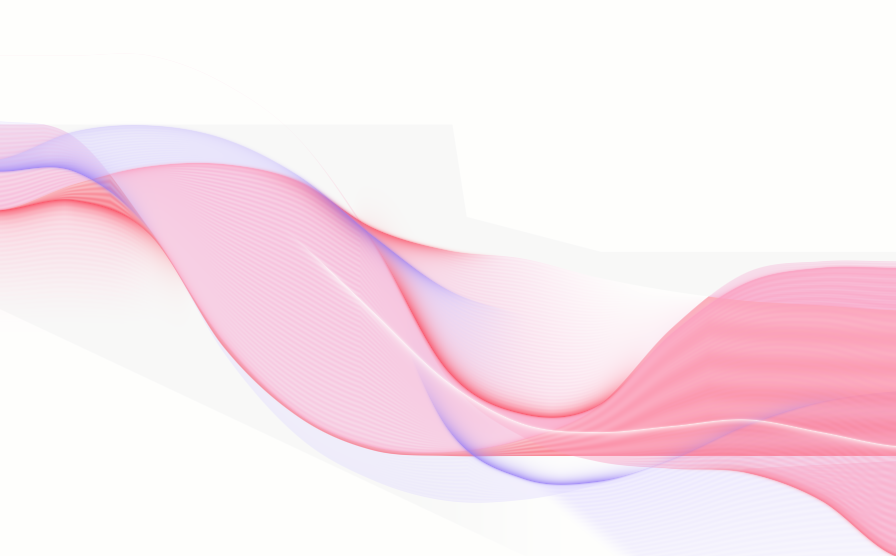
Write a Shadertoy shader that draws this background.

```glsl
// Smooth curve through 13 evenly spaced heights
float curve(float x, float k[13]) {
    float s = clamp(x, 0.0, 0.9999) * 12.0;
    int i = int(s);
    float f = fract(s);
    float a = k[max(i - 1, 0)], b = k[i], c = k[i + 1], d = k[min(i + 2, 12)];
    return b + 0.5 * f * (c - a + f * (2.0 * a - 5.0 * b + 4.0 * c - d + f * (3.0 * (b - c) + d - a)));
}

float inside(float d) {
    float w = max(fwidth(d), 0.0005);
    return smoothstep(-0.6 * w, 0.6 * w, d);
}

// Translucent band with fine threads running along it
vec3 ribbon(vec3 base, float y, float top, float bottom, vec3 tint, float topAlpha, float bottomAlpha, float threads) {
    float t = (y - bottom) / max(top - bottom, 0.004);
    float density = threads * fwidth(t);
    float thread = cos(6.2832 * threads * t) * (1.0 - smoothstep(0.3, 0.6, density));
    float alpha = mix(bottomAlpha, topAlpha, clamp(t, 0.0, 1.0)) * (1.0 + 0.16 * thread);
    alpha *= inside(y - bottom) * inside(top - y);
    return mix(base, tint, clamp(alpha, 0.0, 1.0));
}

// Bright edge: sharp on one side, softly glowing on the other
vec3 rimLight(vec3 base, float d, float width, vec3 tint, float alpha) {
    float slope = max(fwidth(d) * iResolution.y, 1.0);
    d /= slope;
    float glow = exp(-abs(d) / width) * (d < 0.0 ? 1.0 : exp(-d / 0.002));
    return mix(base, tint, alpha * glow);
}

float span(float x, float a, float b, float soft) {
    return smoothstep(a - soft, a + soft, x) * (1.0 - smoothstep(b - soft, b + soft, x));
}

void mainImage(out vec4 fragColor, in vec2 fragCoord) {
    vec2 p = fragCoord / iResolution.xy;
    float x = p.x, y = p.y;

    // Ribbon outlines
    float crest = curve(x, float[13](.621, .669, .700, .704, .673, .589, .549, .535, .501, .476, .459, .451, .442));
    float belly = curve(x, float[13](.782, .753, .589, .386, .256, .197, .187, .210, .268, .410, .510, .530, .530));
    float rim = curve(x, float[13](.90, .90, .90, .85, .750, .566, .333, .256, .270, .400, .491, .518, .518));
    float hem = curve(x, float[13](.90, .90, .90, .85, .750, .560, .318, .214, .170, .157, .150, .100, .0));
    float redEdge = curve(x, float[13](.621, .639, .579, .375, .250, .190, .18, .18, .18, .18, .18, .18, .18));
    float violetArc = curve(x, float[13](.713, .763, .774, .750, .683, .574, .478, .434, .40, .38, .36, .34, .32));
    float violetHem = curve(x, float[13](.692, .692, .587, .365, .214, .136, .099, .101, .128, .174, .230, .275, .290));
    float violetDeep = curve(x, float[13](.95, .95, .95, .85, .690, .507, .229, .140, .134, .174, .235, .277, .296));
    float streak = curve(x, float[13](.90, .88, .80, .685, .566, .438, .312, .237, .222, .233, .245, .222, .197));

    vec3 white = vec3(0.995, 0.995, 0.99);
    vec3 rose = vec3(0.965, 0.70, 0.84);
    vec3 pink = vec3(0.985, 0.62, 0.75);
    vec3 red = vec3(0.98, 0.30, 0.38);
    vec3 lilac = vec3(0.86, 0.83, 1.0);
    vec3 violet = vec3(0.58, 0.48, 0.96);

    // Faint grey panel
    float shoulder = inside(0.505 + (0.776 - y) * 0.096 - x);
    float slope = inside(max(0.547, 0.610 - (x - 0.521) * 0.42) - y);
    float panel = max(shoulder, slope) * inside(0.776 - y) * inside(y - 0.444 + 0.758 * x);
    vec3 col = mix(white, vec3(0.973, 0.974, 0.970), panel);
    col = mix(col, white, inside(crest - y) * smoothstep(0.45, 0.65, x));

    // Violet veil along the bottom
    col = ribbon(col, y, min(belly, violetDeep), violetHem, lilac, 0.30, 0.34, 14.0);
    float veil = smoothstep(0.0, 0.05, y - 0.80 + 1.32 * x - 0.10) * smoothstep(0.50, 0.56, x);
    col = ribbon(col, y, violetDeep, -0.12, lilac, 0.48 * veil, 0.12 * veil, 36.0);

    // Fan below the left red edge
    float fanLeft = (1.0 - smoothstep(0.12, 0.21, x)) * smoothstep(0.39, 0.60, y);
    col = ribbon(col, y, redEdge, 0.38, mix(pink, white, 0.3), 0.45 * fanLeft, 0.25 * fanLeft, 30.0);

    // Left twist
    float clipped = min(belly, 0.776);
    col = ribbon(col, y, clipped, max(redEdge, min(crest, belly)), rose, 0.38, 0.72, 18.0);
    col = ribbon(col, y, min(crest, belly), redEdge, red, 0.38, 0.62, 5.0);
    col = ribbon(col, y, violetArc, max(crest, violetHem), lilac, 0.45, 0.55, 16.0);

    // Pale fan right of the centre
    float fade = 1.0 - smoothstep(0.46, 0.74, x);
    col = ribbon(col, y, crest, rim, rose, 0.40 * fade, 0.24 + 0.26 * fade, 44.0);
    float shade = span(x, 0.40, 0.54, 0.06);
    col = ribbon(col, y, min(crest, violetArc), rim, lilac, 0.55 * shade, 0.10 * shade, 20.0);

    // Main body and right wave
    col = ribbon(col, y, min(crest, rim), belly, rose, 0.72, 0.55, 44.0);
    col = ribbon(col, y, min(rim, belly), violetDeep, lilac, 0.05, 0.35 * span(x, 0.42, 0.53, 0.03), 12.0);
    float wave = smoothstep(0.48, 0.68, x);
    col = ribbon(col, y, rim, hem, pink, 0.30 + 0.28 * wave, 0.22 + 0.22 * wave, 38.0);
    float foot = smoothstep(0.825, 0.835, x);
    col = ribbon(col, y, 0.157 + 0.08 * (x - 0.83), hem, pink, 0.30 * foot, 0.5 * foot, 12.0);

    // Lit edges
    col = rimLight(col, y - crest, 0.012, red, 0.75 * span(x, 0.33, 0.50, 0.07));
    col = rimLight(col, y - crest, 0.005, pink, 0.75 * span(x, 0.12, 0.36, 0.03));
    col = rimLight(col, rim - y, 0.010, red, 0.85 * span(x, 0.43, 0.69, 0.04));
    col = rimLight(col, y - rim, 0.008, pink, 0.65 * smoothstep(0.66, 0.76, x));
    col = rimLight(col, belly - y, 0.004, pink, 0.55 * span(x, 0.17, 0.66, 0.03));
    col = rimLight(col, y - redEdge, 0.012, red, 0.85 * (1.0 - smoothstep(0.12, 0.22, x)));
    col = rimLight(col, hem - y, 0.006, red, 0.50 * smoothstep(0.72, 0.86, x));
    col = rimLight(col, y - violetArc, 0.008, violet, 0.15 + 0.55 * span(x, 0.35, 0.48, 0.05) - 0.15 * smoothstep(0.46, 0.58, x));
    col = rimLight(col, violetHem - y, 0.010, violet, 0.75 * (1.0 - smoothstep(0.10, 0.19, x)));
    col = rimLight(col, violetDeep - y, 0.009, violet, 0.80 * span(x, 0.49, 0.70, 0.04));
    col = rimLight(col, violetDeep - y, 0.009, violet, 0.25 * span(x, 0.72, 0.92, 0.05));

    // White thread through the body
    col = rimLight(col, y - streak, 0.005, white, 0.75 * smoothstep(0.31, 0.38, x));

    fragColor = vec4(col, 1.0);
}
```
